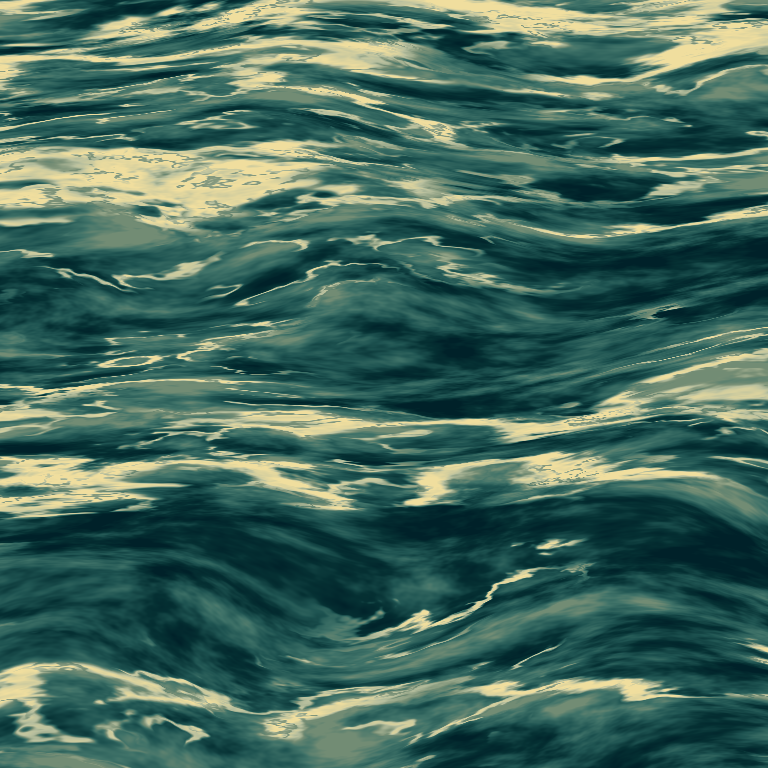
Give the GLSL for this texture, as a three.js fragment shader.

```glsl
// Choppy teal sea at low sun: stretched gradient noise forms the waves,
// its slope shades the water, and the sunward side of its zero contours
// carries broken golden glints that gather in broad horizontal bands.
varying vec2 vUv;

const vec3 ABYSS = vec3(0.00, 0.13, 0.16);
const vec3 DEEP  = vec3(0.02, 0.19, 0.20);
const vec3 TEAL  = vec3(0.12, 0.33, 0.32);
const vec3 JADE  = vec3(0.25, 0.45, 0.41);
const vec3 SAGE  = vec3(0.47, 0.56, 0.46);
const vec3 PALE  = vec3(0.72, 0.75, 0.62);
const vec3 GOLD  = vec3(0.94, 0.87, 0.62);

float hash(vec2 p) {
  p = fract(p * vec2(123.34, 456.21));
  p += dot(p, p + 45.32);
  return fract(p.x * p.y);
}

// Dot product of a random unit gradient with the offset from its corner
float corner(vec2 cell, vec2 offset) {
  float angle = 6.2832 * hash(cell);
  return dot(vec2(cos(angle), sin(angle)), offset);
}

float noise(vec2 p) {
  vec2 i = floor(p), f = fract(p);
  vec2 u = f * f * f * (f * (f * 6.0 - 15.0) + 10.0);
  vec2 e = vec2(1.0, 0.0);
  float low = mix(corner(i, f), corner(i + e.xy, f - e.xy), u.x);
  float high = mix(corner(i + e.yx, f - e.yx), corner(i + e.xx, f - e.xx), u.x);
  return mix(low, high, u.y);
}

float fbm(vec2 p, float gain) {
  float sum = 0.0, amp = 1.0;
  for (int i = 0; i < 4; i++) {
    sum += amp * noise(p);
    p = mat2(0.99, 0.14, -0.14, 0.99) * p * 2.03 + 17.3;
    amp *= gain;
  }
  return sum;
}

float band(float y, float centre, float width) {
  float d = (y - centre) / width;
  return exp(-d * d);
}

// Soft line along the zero contour of a height field
float crest(float height, float width) {
  return 1.0 - smoothstep(width * 0.2, width, abs(height));
}

// Water colours ordered from dark to bright, one per unit of tone
vec3 seaRamp(float tone) {
  vec3 c = mix(ABYSS, DEEP, clamp(tone + 1.0, 0.0, 1.0));
  c = mix(c, TEAL, clamp(tone, 0.0, 1.0));
  c = mix(c, JADE, clamp(tone - 1.0, 0.0, 1.0));
  c = mix(c, SAGE, clamp(tone - 2.0, 0.0, 1.0));
  c = mix(c, PALE, clamp(tone - 3.0, 0.0, 1.0));
  return mix(c, GOLD, clamp(tone - 4.0, 0.0, 1.0));
}

void main() {
  // Perspective and long swell
  float depth = vUv.y * (1.0 + 0.4 * vUv.y);
  float swell = noise(vec2(vUv.x * 2.0, depth * 2.6) + 5.7);
  vec2 p = vec2(vUv.x * 2.7, depth * 12.0 + 1.8 * swell);
  vec2 bend = vec2(noise(p * 1.2 + 31.0), noise(p * 1.2 + 73.0));
  vec2 q = p + vec2(0.25, 0.3) * bend;

  // Wave layers from large to small, with their vertical slopes
  vec2 chopPoint = q * vec2(2.2, 1.9) + 47.0;
  float height = fbm(q + 11.0, 0.4);
  float slope = height - fbm(q + vec2(11.05, 11.35), 0.4);
  float chop = fbm(chopPoint, 0.48);
  float chopSlope = chop - fbm(chopPoint + vec2(0.0, 0.3), 0.48);
  float ripple = fbm(vec2(vUv.x * 11.0, depth * 42.0 + 6.0 * swell) + bend, 0.6);
  float broad = noise(p * vec2(0.7, 0.35) + 91.0);

  // Sunlit and shaded bands across the sea
  float y = vUv.y + 0.06 * swell;
  float sun = band(y, 0.97, 0.09) + band(y, 0.76, 0.045)
            + 0.6 * band(y, 0.46, 0.035) + 0.6 * band(y, 0.36, 0.045)
            + 0.4 * band(y, 0.11, 0.05);
  float shade = band(y, 0.63, 0.06) + 0.7 * band(y, 0.25, 0.06);

  // Water body
  float tone = 1.05 + 2.0 * slope + 2.0 * chop + 1.5 * ripple + 1.7 * broad;
  tone = clamp(tone + 0.4 * sun - 0.8 * shade, -1.0, 2.9);

  // Broad glints on the waves, thin ones on the chop
  float patches = noise(p * vec2(0.9, 0.6) + 23.0);
  float width = 0.07 + 0.29 * sun * (0.85 + 0.8 * patches);
  float cover = smoothstep(-0.25, 0.1, patches + 0.4 * sun - 0.2 * shade);
  cover *= smoothstep(-0.05, 0.15, slope + 0.28 * sun);
  float glint = cover * crest(height + 0.17 * ripple, width);
  float thin = crest(chop + 0.14 * ripple, 0.10 + 0.13 * sun);
  thin *= smoothstep(0.0, 0.2, chopSlope + 0.1 * sun);
  thin *= smoothstep(-0.1, 0.25, broad + 0.4 * sun - 0.3 * shade);
  glint = max(glint, 0.85 * thin);

  // Dark streaks break up the gold
  float crack = crest(ripple - 0.2, 0.13) * smoothstep(-0.2, 0.2, chop);
  float gold = 5.0 + 1.0 * ripple - 2.0 * crack;
  gl_FragColor = vec4(seaRamp(mix(tone, gold, glint)), 1.0);
}
```
